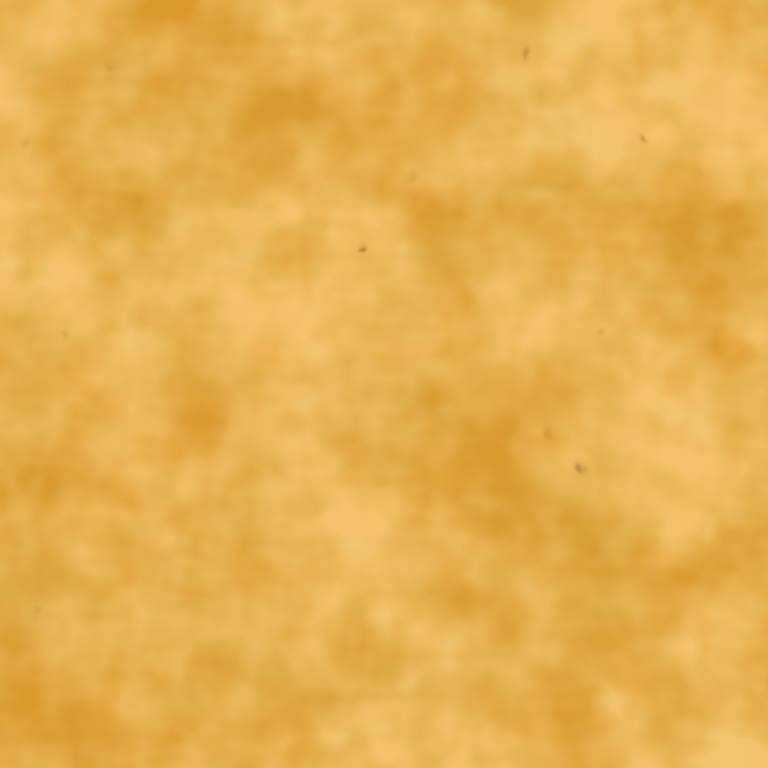
This texture is drawn by a WebGL 1 fragment shader. Its source:

```glsl
precision highp float;
// Mottled amber parchment with soft cloudy blotches, faint fibres and a few brown specks.

uniform vec2 u_resolution;

#define MID_COLOR vec3(0.902, 0.690, 0.312)
#define TONE_STEP vec3(0.0165, 0.0270, 0.0400)
#define HUE_SHIFT vec3(0.012, -0.009, -0.012)
#define SPECK_COLOR vec3(0.50, 0.32, 0.07)
#define BLOTCH_SCALE 4.5
#define CONTRAST 3.5
#define FIBRE_AMOUNT 0.7
#define SPECK_COUNT 11
#define SPECK_RADIUS 0.009
#define SEED 7.3

float hash(vec2 p) {
  vec3 q = fract(vec3(p.xyx) * 0.1031 + SEED * 0.017);
  q += dot(q, q.yzx + 33.33);
  return fract((q.x + q.y) * q.z);
}

// Smooth value noise in -0.5..0.5
float noise(vec2 p) {
  vec2 cell = floor(p);
  vec2 f = fract(p);
  f = f * f * f * (f * (f * 6.0 - 15.0) + 10.0);
  float low = mix(hash(cell), hash(cell + vec2(1.0, 0.0)), f.x);
  float high = mix(hash(cell + vec2(0.0, 1.0)), hash(cell + vec2(1.0, 1.0)), f.x);
  return mix(low, high, f.y) - 0.5;
}

// Octaves weighted towards medium blotches, each turned to hide the lattice
float mottle(vec2 uv) {
  mat2 turn = mat2(0.8, 0.6, -0.6, 0.8);
  vec2 p = uv * BLOTCH_SCALE + 20.0;
  float sum = 0.65 * noise(p);
  p = turn * p * 1.9 + 31.0;
  sum += 0.85 * noise(p);
  p = turn * p * 1.9 + 47.0;
  sum += 0.85 * noise(p);
  p = turn * p * 1.9 + 59.0;
  sum += 0.65 * noise(p);
  p = turn * p * 1.9 + 71.0;
  return sum + 0.30 * noise(p);
}

// Short faint strands, mostly level with some upright
float fibres(vec2 uv) {
  float level = noise(uv * vec2(14.0, 75.0) + 90.0);
  float upright = noise(uv * vec2(60.0, 16.0) + 140.0);
  return level + 0.7 * upright;
}

// Scattered soft specks of varied size, tilt and strength
float specks(vec2 uv) {
  float cover = 0.0;
  for (int i = 0; i < SPECK_COUNT; i++) {
    float id = float(i) + 1.0;
    vec2 center = vec2(hash(vec2(id, 3.0)), hash(vec2(id, 11.0)));
    float angle = 3.1416 * hash(vec2(id, 19.0));
    float radius = SPECK_RADIUS * mix(0.6, 1.4, hash(vec2(id, 27.0)));
    float strength = mix(0.12, 0.60, pow(hash(vec2(id, 35.0)), 3.0));
    vec2 d = uv - center + 0.006 * vec2(noise(uv * 90.0), noise(uv * 90.0 + 40.0));
    vec2 axis = vec2(cos(angle), sin(angle));
    vec2 local = vec2(dot(d, axis), dot(d, vec2(-axis.y, axis.x)) * 1.6) / radius;
    cover = max(cover, strength * exp(-1.6 * dot(local, local)));
  }
  return cover;
}

void main() {
  vec2 uv = gl_FragCoord.xy / u_resolution.y;

  // Light and dark blotches
  float tone = CONTRAST * mottle(uv) + FIBRE_AMOUNT * fibres(uv);
  tone = clamp(tone, -3.2, 2.8);
  vec3 color = MID_COLOR + TONE_STEP * tone;

  // Drift between orange and olive amber
  float hue = noise(uv * 9.0 + 200.0) + noise(uv * 24.0 + 230.0);
  color += HUE_SHIFT * hue;

  color = mix(color, SPECK_COLOR, specks(uv));
  gl_FragColor = vec4(clamp(color, 0.0, 1.0), 1.0);
}
```
